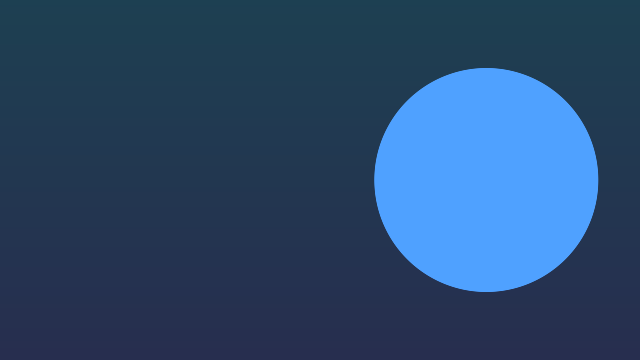
A WebGL 1 fragment shader for this background:

```glsl
precision highp float;
// Draws a flat blue disc at the right of a vertical teal-to-indigo gradient.

uniform vec2 u_resolution;

const vec3 TEAL_TOP = vec3(0.115, 0.25, 0.32);
const vec3 INDIGO_BOTTOM = vec3(0.153, 0.18, 0.31);
const vec3 DISC_BLUE = vec3(0.31, 0.63, 1.0);

// Disc placement in units of the canvas height, from the canvas centre
const vec2 DISC_CENTER = vec2(0.462, 0.0);
const float DISC_RADIUS = 0.3112;

vec3 verticalGradient(float height, vec3 bottom, vec3 top) {
  return mix(bottom, top, clamp(height, 0.0, 1.0));
}

float circleDistance(vec2 point, vec2 center, float radius) {
  return length(point - center) - radius;
}

// Coverage of a shape, softened over one pixel
float coverage(float signedDistance, float pixelSize) {
  return 1.0 - smoothstep(-0.5 * pixelSize, 0.5 * pixelSize, signedDistance);
}

void main() {
  vec2 uv = gl_FragCoord.xy / u_resolution;
  vec2 point = (gl_FragCoord.xy - 0.5 * u_resolution) / u_resolution.y;
  float pixelSize = 1.0 / u_resolution.y;

  // Background
  vec3 color = verticalGradient(uv.y, INDIGO_BOTTOM, TEAL_TOP);

  // Disc
  float disc = circleDistance(point, DISC_CENTER, DISC_RADIUS);
  color = mix(color, DISC_BLUE, coverage(disc, pixelSize));

  gl_FragColor = vec4(color, 1.0);
}
```
